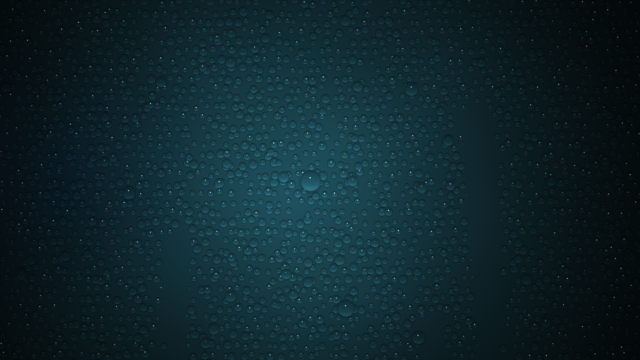
Give the GLSL for this background, as a Shadertoy shader.

```glsl
// Condensation on dark teal glass, lit by a soft glow behind its centre.
// Jittered, staggered grids scatter the beads; each is shaded as a small lens
// with a shadow and a spark. Three run-off trails wipe the beads away.

#define GLOW_CENTRE vec2(0.83, 0.48)
#define GLOW_COLOUR vec3(0.130, 0.340, 0.395)
#define GLOW_FALLOFF 2.1
#define FINE_CELL 0.0265
#define MEDIUM_CELL 0.066
#define MEDIUM_SHARE 0.24
#define RELIEF 0.24
#define SPARK_SIZE 0.0021
#define SPARK_COLOUR vec3(0.50, 0.62, 0.64)

vec2 hash2(vec2 p) {
    vec3 q = fract(p.xyx * vec3(0.1031, 0.1030, 0.0973));
    q += dot(q, q.yzx + 33.33);
    return fract((q.xx + q.yz) * q.zy);
}

float gradientDot(vec2 cell, vec2 offset) {
    float angle = 6.2832 * hash2(cell).x;
    return dot(vec2(cos(angle), sin(angle)), offset);
}

float gradientNoise(vec2 p) {
    vec2 i = floor(p), f = fract(p);
    vec2 u = f * f * f * (f * (f * 6.0 - 15.0) + 10.0);
    vec2 e = vec2(1.0, 0.0);
    return mix(mix(gradientDot(i, f), gradientDot(i + e.xy, f - e.xy), u.x),
               mix(gradientDot(i + e.yx, f - e.yx), gradientDot(i + 1.0, f - 1.0), u.x), u.y);
}

// Wiped strip from its head down past the lower edge.
float trail(vec2 p, vec2 head, float drift, float halfWidth) {
    float fall = max(head.y - p.y, 0.0);
    float x = p.x - head.x - drift * fall + 0.012 * gradientNoise(vec2(p.y * 7.0, head.x * 9.0));
    float d = length(vec2(x, max(p.y - head.y, 0.0))) - halfWidth;
    return 1.0 - smoothstep(-0.010, 0.010, d);
}

float wiped(vec2 p) {
    float w = trail(p, vec2(1.325, 0.67), 0.07, 0.045);
    w = max(w, trail(p, vec2(0.487, 0.33), -0.03, 0.040));
    return max(w, trail(p, vec2(1.205, 0.10), 0.0, 0.037));
}

// Lays one bead over the surface: x is the light factor, y the spark.
void addBead(inout vec2 surface, vec2 p, vec2 centre, float radius, float spark) {
    vec2 q = (p - centre) / radius;
    float soft = 0.8 / (iResolution.y * radius);
    float d = length(q);

    // Contact shadow just below the bead
    float shadow = 1.0 - smoothstep(0.75, 1.30, length(q + vec2(0.0, 0.16)));
    surface.x *= 1.0 - 0.24 * shadow;

    // Lens body: dark top, bright lower crescent, thin dim rim
    float crescent = smoothstep(0.25, 0.75, d) * smoothstep(0.1, 0.9, -q.y);
    float light = 0.98 - RELIEF * q.y + 0.20 * crescent - 0.16 * smoothstep(0.75, 1.0, d);

    vec2 s = (p - centre - radius * vec2(-0.05, 0.28)) / SPARK_SIZE;
    float inside = 1.0 - smoothstep(1.0 - soft, 1.0 + soft, d);
    surface = mix(surface, vec2(light, spark * exp(-dot(s, s))), inside);
}

// Scatters beads on rows shifted by half a cell.
void addLayer(inout vec2 surface, vec2 p, float cell, float share, vec2 sizes, float seed) {
    vec2 g = p / cell;
    for (int j = -1; j <= 1; j++) {
        float row = floor(g.y) + float(j);
        float shift = 0.5 * mod(row, 2.0);
        for (int i = -1; i <= 1; i++) {
            vec2 id = vec2(floor(g.x - shift) + float(i), row);
            vec2 place = hash2(id + seed), kind = hash2(id + seed + 71.7);
            if (kind.x > share) continue;
            vec2 centre = cell * (id + vec2(0.5 + shift, 0.5) + 0.56 * (place - 0.5));
            float size = mix(sizes.x, sizes.y, kind.y * kind.y);
            size *= 1.0 - wiped(centre) * step(0.04, fract(kind.y * 17.3));
            if (size < 0.12) continue;
            float spark = mix(0.12, 1.0, pow(fract(place.x * 13.7 + place.y), 4.0));
            addBead(surface, p, centre, size * cell, spark);
        }
    }
}

void mainImage(out vec4 fragColor, in vec2 fragCoord) {
    vec2 p = fragCoord / iResolution.y;

    // Backlight, fading to near black, with a faint blue tint at the left
    float r = length(p - GLOW_CENTRE);
    vec3 colour = GLOW_COLOUR * exp(-GLOW_FALLOFF * pow(r, 1.5));
    colour *= 1.0 + 0.12 * gradientNoise(p * 3.0);
    vec2 fromTint = p - vec2(0.19, 0.5);
    colour += exp(-14.0 * dot(fromTint, fromTint)) * vec3(-0.005, -0.008, 0.010);

    // Beads, from fine mist to the few heavy drops
    vec2 surface = vec2(0.94, 0.0);
    addLayer(surface, p, FINE_CELL, 0.96, vec2(0.29, 0.49), 3.0);
    addLayer(surface, p, MEDIUM_CELL, MEDIUM_SHARE, vec2(0.16, 0.25), 40.0);
    addBead(surface, p, vec2(0.863, 0.498), 0.029, 1.0);
    addBead(surface, p, vec2(1.143, 0.753), 0.019, 1.0);
    addBead(surface, p, vec2(0.961, 0.144), 0.024, 1.0);
    addBead(surface, p, vec2(0.358, 0.465), 0.019, 1.0);
    addBead(surface, p, vec2(1.162, 0.063), 0.019, 1.0);

    colour = colour * surface.x + SPARK_COLOUR * surface.y * mix(0.5, 1.0, exp(-2.0 * r));
    fragColor = vec4(max(colour, 0.0), 1.0);
}
```
